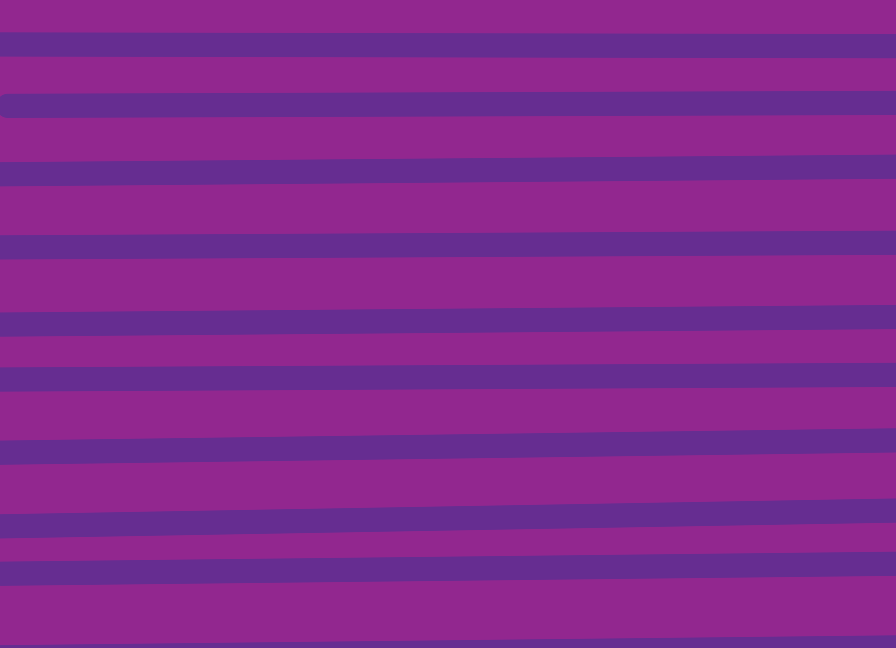
Reproduce this pattern procedurally as a Shadertoy shader.

```glsl
// Ten uneven, slightly tilted violet stripes on a magenta ground.

const vec3 GROUND_COLOR = vec3(0.573, 0.153, 0.561);
const vec3 STRIPE_COLOR = vec3(0.400, 0.176, 0.569);
const float HALF_WIDTH = 0.0187;     // in canvas heights
const float OVERSHOOT = 0.1;         // stripe length beyond each side, in canvas widths
const int ROUNDED_STRIPE = 1;        // stripe whose left cap is visible
const float ROUNDED_START = 0.009;   // centre of that cap, in canvas widths
const int STRIPE_COUNT = 10;

// Centre heights at the left edge, top to bottom, and the rise toward the right edge.
const float LEFT_HEIGHT[STRIPE_COUNT] = float[](
    0.9314, 0.8366, 0.7310, 0.6182, 0.4991, 0.4143, 0.3014, 0.1877, 0.1146, -0.0144);
const float RISE[STRIPE_COUNT] = float[](
    -0.0027, 0.0046, 0.0118, 0.0072, 0.0117, 0.0072, 0.0190, 0.0244, 0.0154, 0.0153);

float capsuleDistance(vec2 p, vec2 a, vec2 b, float radius) {
    vec2 axis = b - a;
    float t = clamp(dot(p - a, axis) / dot(axis, axis), 0.0, 1.0);
    return length(p - a - axis * t) - radius;
}

// Signed distance to one round-capped stripe spanning the canvas.
float stripeDistance(vec2 p, int index, float aspect) {
    vec2 origin = vec2(0.0, LEFT_HEIGHT[index]);
    vec2 span = vec2(aspect, RISE[index]);
    float start = index == ROUNDED_STRIPE ? ROUNDED_START : -OVERSHOOT;
    return capsuleDistance(p, origin + span * start,
                           origin + span * (1.0 + OVERSHOOT), HALF_WIDTH);
}

void mainImage(out vec4 fragColor, in vec2 fragCoord) {
    vec2 p = fragCoord / iResolution.y;
    float aspect = iResolution.x / iResolution.y;
    float pixel = 1.0 / iResolution.y;

    // Nearest stripe
    float nearest = 1.0;
    for (int i = 0; i < STRIPE_COUNT; i++) {
        nearest = min(nearest, stripeDistance(p, i, aspect));
    }

    // Antialiased fill
    float coverage = 1.0 - smoothstep(-0.5 * pixel, 0.5 * pixel, nearest);
    fragColor = vec4(mix(GROUND_COLOR, STRIPE_COLOR, coverage), 1.0);
}
```
